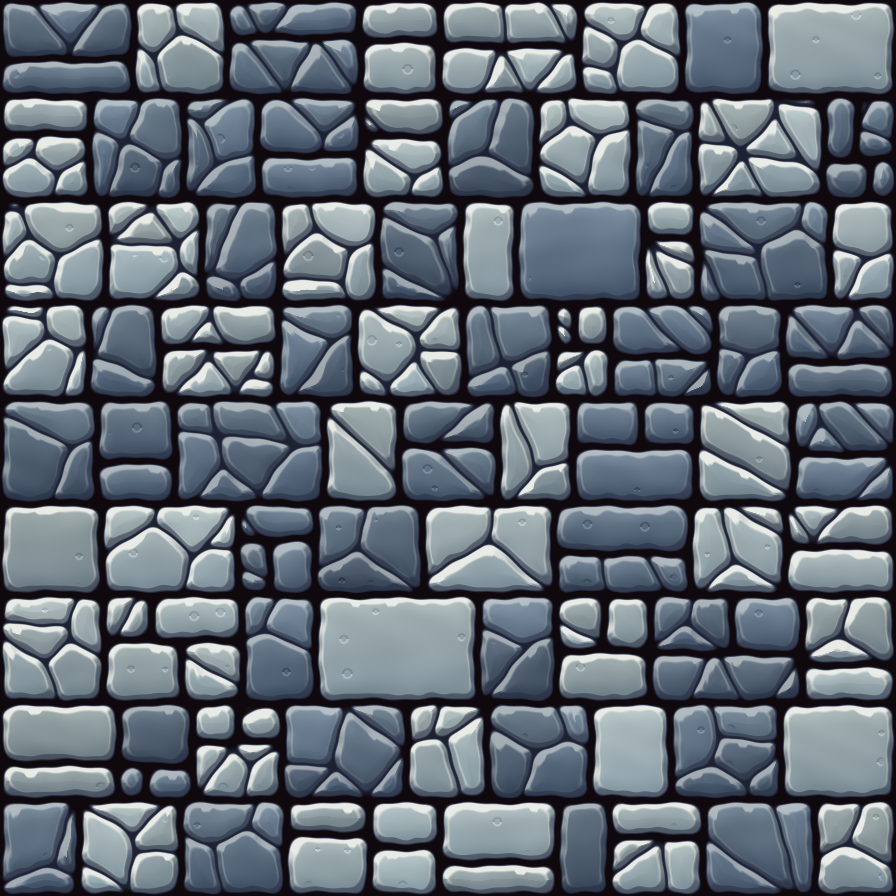
Give the GLSL for this texture, as a Shadertoy shader.

```glsl
// Castle wall: nine courses of bevelled blue and pale stones, many cracked into shards.
#define ROWS 9.0
#define MIN_COLUMNS 8.0
#define JITTER 0.27
#define MORTAR 0.0034
#define CRACK 0.0005
#define ROUNDING 0.014
#define BEVEL 0.0066
#define WOBBLE 0.0011
#define STACKED_SHARE 0.36
#define WHOLE_SHARE 0.24
#define PIT_GRID 30.0

const vec3 MORTAR_COLOR = vec3(0.06, 0.03, 0.05);
const vec3 NAVY = vec3(0.14, 0.16, 0.24);
const vec3 BLUE_LOW = vec3(0.27, 0.33, 0.41);
const vec3 BLUE_HIGH = vec3(0.43, 0.50, 0.56);
const vec3 PALE_LOW = vec3(0.50, 0.57, 0.61);
const vec3 PALE_HIGH = vec3(0.65, 0.70, 0.70);
const vec3 HIGHLIGHT = vec3(0.91, 0.92, 0.90);

struct Stone {
    float depth;      // distance inward from the stone's rim
    float blockDepth; // distance inward from the block's rim
    float height;     // 0 at the foot of the block, 1 at its top
    float pale;       // 0 blue, 1 pale
    float id;
};

float hash(vec2 p) {
    return fract(sin(dot(p, vec2(127.1, 311.7))) * 43758.55);
}

float smoothMin(float a, float b, float k) {
    float h = max(k - abs(a - b), 0.0) / k;
    return min(a, b) - 0.25 * k * h * h;
}

// Position of a jittered divider; the outermost dividers stay on the border.
float divider(float i, float count, float seed, float amount) {
    float inner = step(0.5, i) * step(i, count - 0.5);
    return (i + inner * amount * (2.0 * hash(vec2(i, seed)) - 1.0)) / count;
}

// Index of the jittered interval that holds x.
float interval(float x, float count, float seed, float amount) {
    float i = clamp(floor(x * count), 0.0, count - 1.0);
    if (x < divider(i, count, seed, amount)) i -= 1.0;
    else if (x > divider(i + 1.0, count, seed, amount)) i += 1.0;
    return clamp(i, 0.0, count - 1.0);
}

// Centre (xy) and weight (z) of shard k in a block.
vec3 shardSeed(float k, vec2 block, vec2 low, vec2 size) {
    vec2 start = vec2(hash(block + 3.1), hash(block + 7.7));
    vec2 spot = fract(start + k * vec2(0.7549, 0.5698));
    return vec3(low + size * spot, 0.1 * size.x * size.y * hash(block + 5.3 * k + 0.4));
}

Stone wall(vec2 p) {
    p += WOBBLE * (sin(p.yx * vec2(71.0, 83.0) + 2.0 * sin(p * 37.0))
                 + 0.5 * sin(p.yx * 190.0 + p * 60.0));

    // Course and block
    float row = interval(p.y, ROWS, 91.0, 0.07);
    float columns = MIN_COLUMNS + floor(2.6 * hash(vec2(row, 4.6)));
    float column = interval(p.x, columns, row + 17.0, JITTER);
    vec2 block = vec2(column, row);
    vec2 low = vec2(divider(column, columns, row + 17.0, JITTER),
                    divider(row, ROWS, 91.0, 0.07));
    vec2 high = vec2(divider(column + 1.0, columns, row + 17.0, JITTER),
                     divider(row + 1.0, ROWS, 91.0, 0.07));
    float pale = step(0.46, 0.4 * mod(column + row, 2.0) + 0.6 * hash(block + 55.2));

    // Some blocks are stacked in two, and some of those halves sit side by side
    if (hash(block + 21.3) < STACKED_SHARE) {
        float cut = mix(low.y, high.y, 0.34 + 0.32 * hash(block + 13.0));
        if (p.y > cut) { low.y = cut; block += 0.37; }
        else { high.y = cut; block += 0.61; }
        if (hash(block + 2.9) < 0.3) {
            cut = mix(low.x, high.x, 0.32 + 0.36 * hash(block + 8.8));
            if (p.x > cut) { low.x = cut; block.x += 0.17; }
            else { high.x = cut; block.x += 0.23; }
        }
    }
    vec2 size = high - low;
    vec2 side = min(p - low, high - p) - MORTAR;
    float rim = smoothMin(side.x, side.y, ROUNDING);

    // Whole, or broken into straight-edged shards
    float area = size.x * size.y * ROWS * columns;
    float count = hash(block + 41.7) < WHOLE_SHARE + 0.4 * step(area, 0.5) ? 1.0
                : 2.0 + floor(area * (1.0 + 3.6 * hash(block + 33.9)));
    float best = 1e3, nearest = 0.0;
    vec3 home = vec3(0.0);
    for (float k = 0.0; k < count; k++) {
        vec3 seed = shardSeed(k, block, low, size);
        float power = dot(p - seed.xy, p - seed.xy) - seed.z;
        if (power < best) { best = power; nearest = k; home = seed; }
    }
    float depth = rim;
    for (float k = 0.0; k < count; k++) {
        if (k == nearest) continue;
        vec3 seed = shardSeed(k, block, low, size);
        float power = dot(p - seed.xy, p - seed.xy) - seed.z;
        float edge = (power - best) / (2.0 * distance(seed.xy, home.xy));
        depth = smoothMin(depth, edge - CRACK, ROUNDING * 0.6);
    }
    return Stone(depth, rim, (p.y - low.y) / size.y, pale, hash(block + 9.7 * nearest));
}

// Sparse round dents: dark upper rim, bright lower lip.
float pits(vec2 p) {
    vec2 cell = floor(p * PIT_GRID);
    vec2 offset = fract(p * PIT_GRID) - 0.3 - 0.4 * vec2(hash(cell), hash(cell + 8.0));
    float radius = mix(0.05, 0.15, hash(cell + 2.0));
    float ring = smoothstep(0.06, 0.0, abs(length(offset) - radius));
    return step(0.74, hash(cell + 4.0)) * ring * (offset.y > 0.0 ? -0.10 : 0.13);
}

void mainImage(out vec4 fragColor, in vec2 fragCoord) {
    vec2 p = fragCoord / iResolution.xy;
    float pixel = 0.7 / iResolution.y;
    const float e = 0.0009;
    Stone s = wall(p);
    vec2 slope = vec2(wall(p + vec2(e, 0.0)).depth, wall(p + vec2(0.0, e)).depth) - s.depth;
    vec2 outward = -slope / max(length(slope), 1e-5);
    float light = dot(outward, vec2(-0.36, 0.93));

    // Face with shard tint, soft rounding and wear
    vec3 face = mix(mix(BLUE_LOW, BLUE_HIGH, s.height),
                    mix(PALE_LOW, PALE_HIGH, s.height), s.pale);
    face *= 0.91 + 0.18 * s.id;
    face += 0.05 * light * smoothstep(0.024, 0.004, s.depth);
    face += 0.016 * sin(p.x * 47.0 + 3.0 * sin(p.y * 39.0)) * sin(p.y * 61.0 + p.x * 23.0);
    face += pits(p) * smoothstep(0.008, 0.013, s.depth);

    // Bevel: chipped bright top, shaded foot, thin bright line round the face
    float nick = smoothstep(0.55, 0.95, sin(p.x * 75.0 + 30.0 * s.id + 3.0 * sin(p.x * 31.0)));
    float ripple = sin(p.x * 140.0 + p.y * 90.0 + 5.0 * sin(p.x * 27.0));
    float width = BEVEL * (0.92 + 0.13 * ripple + 0.6 * nick * smoothstep(0.3, 0.8, light));
    float bevel = smoothstep(width + pixel, width - pixel, s.depth);
    vec3 shine = mix(mix(face, HIGHLIGHT, 0.50), HIGHLIGHT, s.pale);
    vec3 shade = mix(face, NAVY, 0.5);
    vec3 rimColor = mix(face * 0.88, shine, smoothstep(0.2, 0.65, light));
    rimColor = mix(rimColor, shade, smoothstep(0.0, -0.5, light));
    vec3 color = mix(face, rimColor, bevel);
    float line = smoothstep(0.0014 + pixel, 0.0, abs(s.depth - width));
    color = mix(color, shine, 0.5 * line * smoothstep(-1.1, 0.2, light));

    // Navy outline, then joints
    color = mix(NAVY, color, smoothstep(0.0002, 0.0014 + pixel, s.depth));
    vec3 joint = mix(MORTAR_COLOR, NAVY * 0.8, smoothstep(0.0, 0.008, s.blockDepth));
    color = mix(joint, color, smoothstep(-pixel, pixel, s.depth));
    fragColor = vec4(color, 1.0);
}
```
